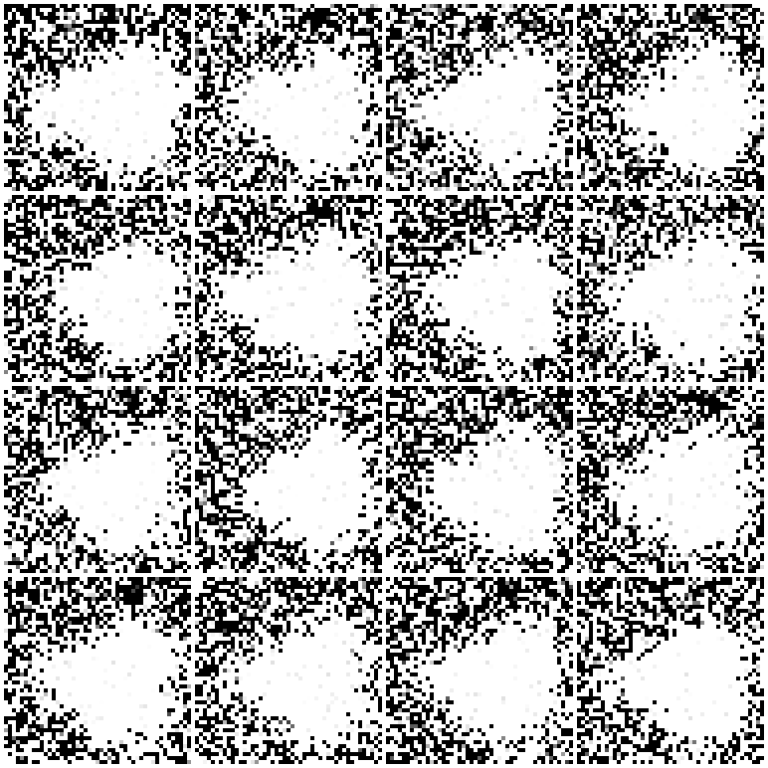
This pattern is drawn by a Shadertoy shader. Its source:

```glsl
float hash(vec2 cell, uint seed) {
    uvec2 u = uvec2(ivec2(cell) + 512);
    uint h = u.x * 1597334677u ^ u.y * 3812015801u ^ seed * 2654435769u;
    h = (h ^ (h >> 16)) * 2246822519u;
    h = (h ^ (h >> 13)) * 3266489917u;
    return float((h ^ (h >> 16)) >> 8) / 16777216.0;
}

float slope(vec2 corner, vec2 offset) {
    float angle = 6.2832 * hash(corner, 11u);
    return dot(vec2(cos(angle), sin(angle)), offset);
}

float gradientNoise(vec2 p) {
    vec2 i = floor(p), f = fract(p);
    vec2 u = f * f * (3.0 - 2.0 * f);
    float low = mix(slope(i, f), slope(i + vec2(1, 0), f - vec2(1, 0)), u.x);
    float high = mix(slope(i + vec2(0, 1), f - vec2(0, 1)), slope(i + 1.0, f - 1.0), u.x);
    return mix(low, high, u.y);
}

// Distance to a bar that widens from tip to lobe
float taperedBar(vec2 p, vec2 tip, vec2 lobe, float tipRadius, float lobeRadius) {
    vec2 axis = lobe - tip;
    float t = clamp(dot(p - tip, axis) / dot(axis, axis), 0.0, 1.0);
    return length(p - tip - axis * t) - mix(tipRadius, lobeRadius, t);
}

// Sideways heart, its size and tip varied per tile
float heart(vec2 p, vec2 tile) {
    float roundness = hash(tile, 1u);
    float grow = 0.03 * (hash(tile, 2u) - 0.5);
    vec2 tip = vec2(0.25 + 0.09 * hash(tile, 3u), 0.45);
    float tipRadius = 0.02 + 0.07 * roundness;
    float upper = taperedBar(p, tip, vec2(0.70, 0.53), tipRadius, 0.18 + grow);
    float lower = taperedBar(p, tip, vec2(0.66, 0.36), tipRadius, 0.20 + grow);
    return min(upper, lower);
}

// Brightness of one square cell; each tile has 47 cells and a white gutter
float cellTone(vec2 cell) {
    vec2 tile = floor(cell / 48.0);
    vec2 local = cell - tile * 48.0;
    if (min(local.x, local.y) < 0.5) return 1.0;
    vec2 p = (local - 0.5) / 47.0;

    // Speckle thickens away from the heart
    float d = heart(p, tile) + 0.05 * gradientNoise(cell / 6.0);
    float density = smoothstep(-0.04, 0.19, d) * (0.49 + 0.08 * p.y);
    density += 0.12 * smoothstep(0.0, 0.2, d) * gradientNoise(cell / 4.0 + 40.0);

    // Dark clump near the top of some tiles
    float clump = length((p - vec2(0.67, 0.93)) * vec2(1.0, 1.6));
    density += 0.4 * step(0.65, hash(tile, 4u)) * (1.0 - smoothstep(0.04, 0.09, clump));

    // Grey cells gather in patches and along the soft edge
    float greyShare = 0.07 + 0.35 * pow(hash(tile, 5u), 5.0);
    greyShare += 0.2 * gradientNoise(cell / 7.0 + 80.0) + 0.12 * (1.0 - smoothstep(0.0, 0.1, d));
    float ink = hash(cell, 6u);
    float grey = 0.2 + 0.7 * hash(cell, 8u);
    if (ink < density) return hash(cell, 7u) < greyShare ? grey : 0.0;
    return 1.0 - 0.12 * hash(cell, 9u) * step(0.95, hash(cell, 10u));
}

void mainImage(out vec4 fragColor, in vec2 fragCoord) {
    // Four tiles of 48 cells plus the closing gutter
    vec2 p = fragCoord / iResolution.xy * 193.0;
    vec2 pixel = 193.0 / iResolution.xy;

    // Blend the cells on either side of the nearest boundary
    vec2 edge = floor(p + 0.5);
    vec2 blend = clamp((p - edge) / pixel + 0.5, 0.0, 1.0);
    float below = mix(cellTone(edge - 1.0), cellTone(edge - vec2(0, 1)), blend.x);
    float above = mix(cellTone(edge - vec2(1, 0)), cellTone(edge), blend.x);
    fragColor = vec4(vec3(mix(below, above, blend.y)), 1.0);
}
```
